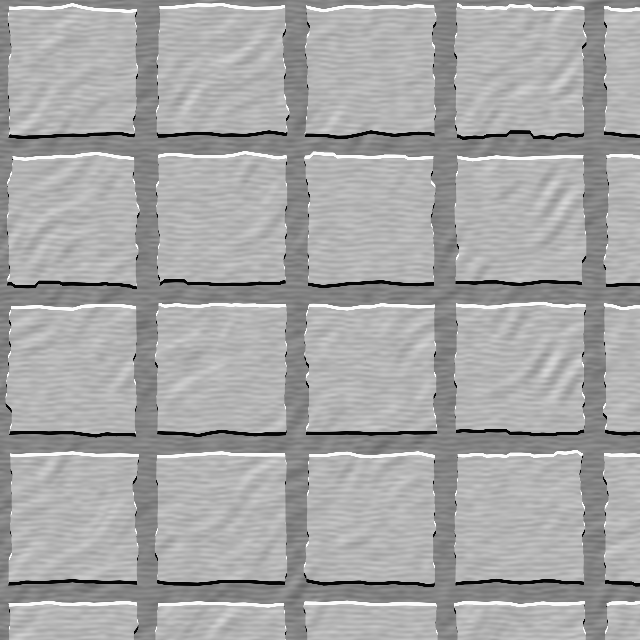
Write a WebGL 1 fragment shader that draws this pattern.

```glsl
precision highp float;
// Embossed square stone tiles with chipped edges, lit from above, on darker grout.

uniform vec2 u_resolution;

const float PITCH = 0.2331;                  // tile spacing, about 4.3 across
const vec2 ORIGIN = vec2(-0.0033, -0.1603);  // lower-left grout crossing
const float HALF_TILE = 0.0997;
const float BEVEL = 0.0026;                  // half thickness of the lit rims
const float SIDE_WEAR = 0.0105;
const float RIM_WEAR = 0.0105;
const float SIDE_FREQ = 62.0;
const float RIM_FREQ = 27.0;
const float STRIPES = 116.0;
const float STRIPE_DEPTH = 0.025;
const float GRAIN_DEPTH = 0.075;
const float WRINKLE_DEPTH = 0.21;
const float FACE = 0.708;
const float GROUT = 0.512;
const float LIT = 0.99;
const float SHADE = 0.01;

float hash(vec2 p) {
  return fract(sin(dot(p, vec2(127.1, 311.7))) * 43758.5453);
}

float noise(vec2 p) {
  vec2 i = floor(p);
  vec2 f = fract(p);
  f = f * f * (3.0 - 2.0 * f);
  float low = mix(hash(i), hash(i + vec2(1.0, 0.0)), f.x);
  float high = mix(hash(i + vec2(0.0, 1.0)), hash(i + vec2(1.0, 1.0)), f.x);
  return mix(low, high, f.y);
}

// Mostly flat signed offset along an edge; a sharper ramp gives square chips.
float chip(float t, float seed, float sharp) {
  float i = floor(t);
  float ramp = clamp((fract(t) - sharp) / (1.0 - 2.0 * sharp), 0.0, 1.0);
  float a = hash(vec2(i, seed)) - 0.5;
  float b = hash(vec2(i + 1.0, seed)) - 0.5;
  a *= 0.25 + 3.0 * a * a;
  b *= 0.25 + 3.0 * b * b;
  return mix(a, b, ramp);
}

float sideOffset(float y, float seed) {
  float fine = chip(y * SIDE_FREQ, seed, 0.28);
  float broad = chip(y * SIDE_FREQ * 0.4, seed + 0.37, 0.38);
  return SIDE_WEAR * (0.65 * fine + 0.8 * broad);
}

float rimOffset(float x, float seed) {
  float sharp = 0.42 * step(0.78, hash(vec2(seed, 5.3)));
  float broad = chip(x * RIM_FREQ, seed, sharp);
  float fine = chip(x * RIM_FREQ * 2.1, seed + 0.61, 0.1);
  return RIM_WEAR * (broad + 0.3 * fine);
}

// Coverage of the worn tile: 1 on its face, 0 on grout.
float tileMask(vec2 p, float aa) {
  vec2 grid = (p - ORIGIN) / PITCH;
  vec2 id = floor(grid);
  vec2 q = (fract(grid) - 0.5) * PITCH;
  float seed = id.x * 7.13 + id.y * 31.71;
  float left = q.x + HALF_TILE + sideOffset(q.y, seed + 1.0);
  float right = HALF_TILE - q.x + sideOffset(q.y, seed + 2.0);
  float bottom = q.y + HALF_TILE + rimOffset(q.x, seed + 3.0);
  float top = HALF_TILE - q.y + rimOffset(q.x, seed + 4.0);
  float inside = min(min(left, right), min(bottom, top));
  return smoothstep(-aa, aa, inside);
}

// Fine horizontal ribs, gently bent and broken by stretched grain.
float ribs(vec2 p) {
  float bend = 1.3 * sin(p.x * 31.0 + p.y * 17.0) + 0.8 * sin(p.x * 73.0 - p.y * 41.0);
  float rib = sin(6.2832 * STRIPES * p.y + bend);
  float grain = noise(p * vec2(75.0, 240.0)) - 0.5;
  return STRIPE_DEPTH * rib + GRAIN_DEPTH * grain;
}

// Sparse diagonal creases, shaded by the slope across them.
float creases(vec2 p) {
  vec2 q = vec2(dot(p, vec2(0.77, 0.64)), dot(p, vec2(-0.64, 0.77)));
  q.y += 0.008 * sin(q.x * 37.0);
  vec2 s = q * vec2(17.0, 62.0);
  float slope = noise(s) - noise(s + vec2(0.0, 0.35));
  float patches = smoothstep(0.4, 0.85, noise(p * 13.0 + 4.7));
  return WRINKLE_DEPTH * slope * (0.22 + 0.78 * patches);
}

void main() {
  vec2 p = gl_FragCoord.xy / u_resolution.y;
  float aa = 0.6 / u_resolution.y;

  // Flat surfaces with paper-like relief
  float tone = mix(GROUT, FACE, tileMask(p, aa));
  tone += ribs(p) + creases(p);

  // Vertical emboss: bright upper rims, dark lower rims, flecks on the sides
  vec2 lift = vec2(0.0, BEVEL);
  float emboss = tileMask(p - lift, aa) - tileMask(p + lift, aa);
  tone = mix(tone, LIT, smoothstep(0.2, 0.8, emboss));
  tone = mix(tone, SHADE, smoothstep(0.2, 0.8, -emboss));

  gl_FragColor = vec4(vec3(tone), 1.0);
}
```
